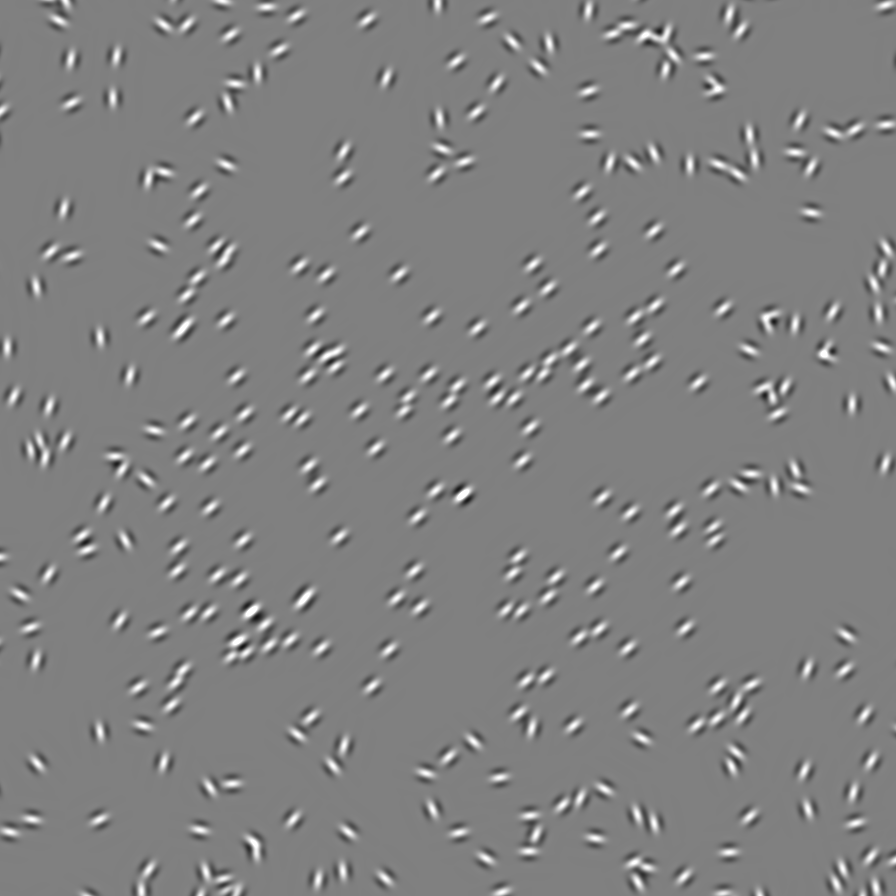
Give the GLSL for this pattern, as a WebGL 1 fragment shader.

```glsl
precision highp float;
// Scattered Gabor grains on grey: parallel inside a central square, randomly turned outside it.

uniform vec2 u_resolution;

const float PI = 3.14159265;
const float CELLS = 32.0;            // grid cells across the canvas
const int LAYERS = 2;                // independent grids laid over each other
const float OCCUPANCY = 0.162;       // share of cells holding a grain, per layer
const float SIGMA = 0.0065;          // width of the Gaussian envelope
const float WAVELENGTH = 0.0193;     // period of the stripes
const float CONTRAST = 0.5;          // amplitude of a grain
const float SQUARE_HALF = 0.31;      // half side of the aligned square
const float ALIGNED_ANGLE = 0.70;    // stripe direction in the square, radians
const vec3 GREY = vec3(0.5);

// Three values in 0..1 from a cell index.
vec3 hash3(vec2 cell) {
  vec3 p = fract(vec3(cell.xyx) * vec3(0.1031, 0.1030, 0.0973));
  p += dot(p, p.yxz + 33.33);
  return fract((p.xxy + p.yzz) * p.zyx);
}

// Cosine stripes running along the angle, under a round Gaussian.
float gabor(vec2 offset, float angle) {
  float across = dot(offset, vec2(-sin(angle), cos(angle)));
  float envelope = exp(-0.5 * dot(offset, offset) / (SIGMA * SIGMA));
  return envelope * cos(2.0 * PI * across / WAVELENGTH);
}

// Contribution of the grain in one cell, or zero if the cell is empty.
float grain(vec2 uv, vec2 cell, float seed) {
  vec3 place = hash3(cell + 57.0 + seed);
  vec2 center = (cell + place.xy) / CELLS;
  vec2 fromMiddle = abs(center - 0.5);
  float inSquare = step(max(fromMiddle.x, fromMiddle.y), SQUARE_HALF);
  float angle = mix(PI * hash3(cell + 211.0 + seed).x, ALIGNED_ANGLE, inSquare);
  return step(place.z, OCCUPANCY) * gabor(uv - center, angle);
}

void main() {
  vec2 uv = gl_FragCoord.xy / u_resolution;
  vec2 home = floor(uv * CELLS);

  // Sum the grains of the surrounding cells in every layer.
  float signal = 0.0;
  for (int layer = 0; layer < LAYERS; layer++) {
    float seed = 371.0 * float(layer);
    for (int y = -1; y <= 1; y++) {
      for (int x = -1; x <= 1; x++) {
        signal += grain(uv, home + vec2(float(x), float(y)), seed);
      }
    }
  }

  gl_FragColor = vec4(clamp(GREY + CONTRAST * signal, 0.0, 1.0), 1.0);
}
```
